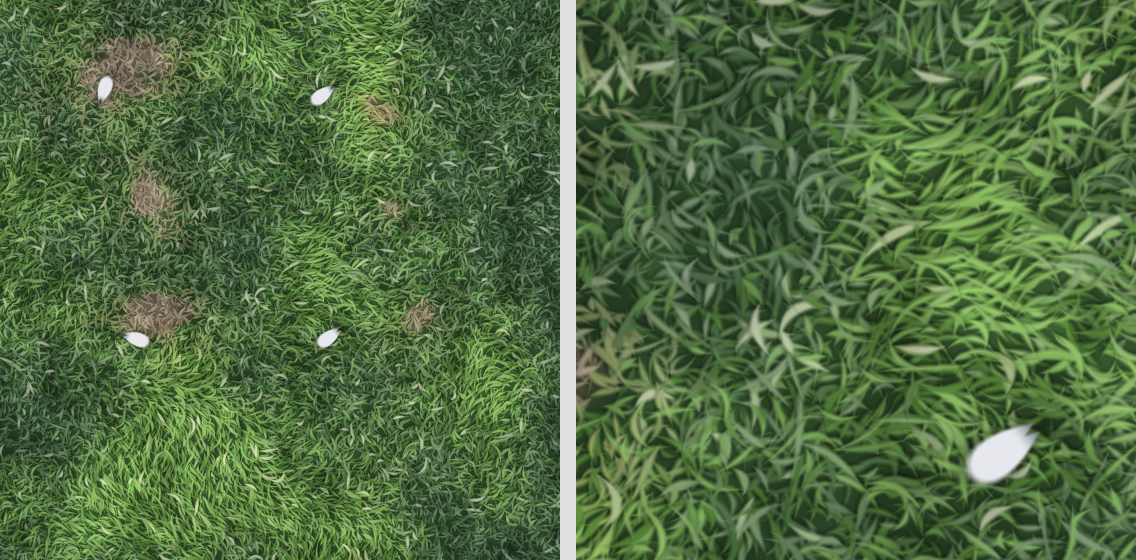
Left: the whole. Right: its middle third, enlarged.
Write a WebGL 1 fragment shader that draws this texture.

```glsl
precision highp float;
uniform vec2 u_resolution;
// A meadow seen from above: layers of soft, curved grass blades of mixed sizes
// on jittered grids, with dry straw patches and a few small white birds.
// Slow noise fields steer blade direction, lushness, clumps and tone.

const float CELL = 0.021;         // mean spacing of blades in one layer
const float BLADE_WIDTH = 0.0022; // largest half width at mean spacing
const float SOFTNESS = 0.0018;    // half width of blurred edges
const float BEND = 0.9;           // curvature of blades
const float SHADOW = 0.17;        // darkening beside each blade
const float CLUMPING = 0.55;      // tone change between tufts and gaps
const float PATCH_SIZE = 0.066;
const float BIRD_LENGTH = 0.025;  // half length
const int LAYERS = 8;

const vec3 GROUND   = vec3(0.16, 0.26, 0.14);
const vec3 DARK     = vec3(0.18, 0.30, 0.14);
const vec3 MID      = vec3(0.29, 0.46, 0.20);
const vec3 GREY_MID = vec3(0.30, 0.42, 0.28);
const vec3 GREY     = vec3(0.47, 0.58, 0.43);
const vec3 BRIGHT   = vec3(0.48, 0.66, 0.36);
const vec3 YELLOW   = vec3(0.63, 0.66, 0.40);
const vec3 PALE     = vec3(0.73, 0.76, 0.65);
const vec3 STRAW    = vec3(0.74, 0.69, 0.57);
const vec3 SOIL     = vec3(0.49, 0.43, 0.33);
const vec3 WHITE    = vec3(0.90, 0.91, 0.93);
const vec3 WING     = vec3(0.60, 0.62, 0.66);

vec4 hash4(vec2 p) {
  vec4 q = fract(p.xyxy * vec4(0.1031, 0.1030, 0.0973, 0.1099));
  q += dot(q, q.wzxy + 33.33);
  return fract((q.xxyz + q.yzzw) * q.zywx);
}

float noise(vec2 p) {
  vec2 i = floor(p), f = fract(p);
  f = f * f * (3.0 - 2.0 * f);
  return mix(mix(hash4(i).x, hash4(i + vec2(1, 0)).x, f.x),
             mix(hash4(i + vec2(0, 1)).x, hash4(i + vec2(1, 1)).x, f.x), f.y);
}

vec2 turn(vec2 p, float angle) {
  float c = cos(angle), s = sin(angle);
  return vec2(c * p.x + s * p.y, c * p.y - s * p.x);
}

float inside(float d, float soft) { return 1.0 - smoothstep(-soft, soft, d); }

// Dry patches on a loose grid, larger on the left: x = bare core, y = yellow rim.
vec2 dryness(vec2 p) {
  vec2 dry = vec2(0.0);
  float ragged = noise(p * 24.0) + 0.6 * noise(p * 70.0) - 0.8;
  for (int i = 0; i < 6; i++) {
    float n = float(i), column = mod(n, 2.0);
    vec4 h = hash4(vec2(n + 3.0, 17.0));
    vec2 centre = vec2(0.22 + 0.50 * column, 0.42 + 0.21 * floor(n / 2.0));
    vec2 q = turn(p - centre - (h.xy - 0.5) * 0.12, h.z * 6.28);
    float size = PATCH_SIZE * mix(1.0, 0.55, column) * (0.75 + 0.5 * h.w);
    float d = length(q * vec2(0.8, 1.3)) / size + 0.7 * ragged;
    dry = max(dry, mix(0.95, 0.6, column) * vec2(inside(d - 0.75, 0.45), inside(d - 1.8, 1.0)));
  }
  return dry;
}

// One layer of blades, painted over the colour below.
vec3 grassLayer(vec3 color, vec2 p, float layer, float flow, float lush, float clump, vec2 dry) {
  float height = layer / float(LAYERS - 1);
  float scale = mix(0.65, 1.45, fract(layer * 0.618 + 0.2));
  vec2 g = p / (CELL * scale) + layer * vec2(7.37, 3.71);
  vec2 cell = floor(g);
  float spread = mix(4.2, 1.5, lush);
  for (int y = -1; y <= 1; y++) {
    for (int x = -1; x <= 1; x++) {
      vec2 id = cell + vec2(x, y);
      vec4 place = hash4(id + layer * 61.0 + 11.0);
      vec4 look = hash4(id + layer * 37.0 + 211.0);
      vec2 q = turn((g - id - place.xy) * CELL * scale, flow + (place.z - 0.5) * spread);
      float halfLength = CELL * scale * mix(0.3, 0.88, place.w) * mix(0.7, 1.0, lush);
      float t = q.x / halfLength;
      float side = q.y + BEND * (look.w - 0.5) * halfLength * t * t;
      float width = BLADE_WIDTH * mix(0.8, 1.2, scale - 0.5) * mix(0.45, 1.15, look.z) * (1.0 - t * t);
      float blade = inside(abs(side) - width, SOFTNESS);
      float shade = inside(abs(side + 0.0016) - width - 0.0006, 0.002);

      // Tone rises with height and in tufts; hue follows lushness and dryness.
      float tone = 0.14 + 0.34 * height + 0.74 * look.x + CLUMPING * (clump - 0.5) + 0.3 * (lush - 0.5);
      float green = smoothstep(-0.35, 0.35, lush - look.y);
      vec3 c = mix(DARK, mix(GREY_MID, MID, green), smoothstep(0.0, 0.45, tone));
      c = mix(c, mix(GREY, BRIGHT, green), smoothstep(0.5, 1.0, tone));
      c = mix(c, YELLOW, 0.8 * dry.y * step(0.45, look.y));
      c = mix(c, PALE, 0.8 * step(0.95, look.z) * height);
      vec3 stalk = mix(SOIL, STRAW, 0.3 + 0.7 * look.x);
      c = mix(c, stalk, smoothstep(-0.15, 0.15, dry.x - 0.15 - 0.6 * look.y));
      color = mix(color * (1.0 - SHADOW * shade), c, blade);
    }
  }
  return color;
}

// Small teardrop bodies with grey wing tips and a soft shadow.
vec3 addBirds(vec3 color, vec2 p) {
  for (int i = 0; i < 4; i++) {
    float n = float(i);
    vec4 h = hash4(vec2(n + 29.0, 5.0));
    vec2 centre = vec2(0.21 + 0.34 * mod(n, 2.0), 0.41 + 0.38 * floor(n / 2.0));
    vec2 q = turn(p - centre - (h.xy - 0.5) * 0.14, h.z * 6.28) / BIRD_LENGTH;
    float taper = 0.46 - 0.18 * clamp(q.x, -1.0, 1.0);
    float d = (length(vec2(q.x, q.y / taper)) - 1.0) * 0.45;
    float notch = 0.5 * (q.x - 0.65) - abs(q.y);
    vec3 feathers = mix(WHITE, WING, smoothstep(0.35, 0.85, q.x));
    color *= 1.0 - 0.35 * inside(d - 0.1, 0.2);
    color = mix(color, feathers, inside(max(d, notch), 0.07));
  }
  return color;
}

void main() {
  vec2 p = gl_FragCoord.xy / u_resolution.y;
  float broad = 0.6 * noise(p * 3.5 + 4.0) + 0.4 * noise(p * 9.0);
  float lush = clamp(0.5 + 1.7 * (broad - 0.5) - 0.45 * (p.x - 0.45), 0.0, 1.0);
  float clump = 0.55 * noise(p * 21.0 + 7.0) + 0.45 * noise(p * 47.0 + 31.0);
  float flow = 0.8 + 4.0 * noise(p * 5.0 + 20.0);
  vec2 dry = dryness(p);

  vec3 color = mix(GROUND, SOIL, dry.x) * (0.75 + 0.5 * clump);
  for (int i = 0; i < LAYERS; i++) {
    color = grassLayer(color, p, float(i), flow, lush, clump, dry);
  }
  color *= mix(vec3(0.87, 0.88, 0.96), vec3(1.18, 1.15, 1.08), lush);
  color *= 0.83 + 0.34 * clump;
  gl_FragColor = vec4(addBirds(color, p), 1.0);
}
```
